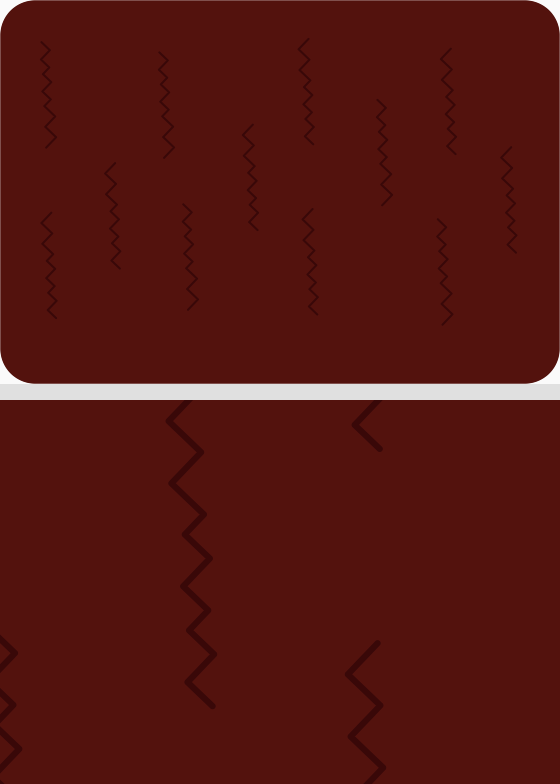
Top: the whole. Bottom: its middle third, enlarged.
A Shadertoy shader for this pattern:

```glsl
// Lengths are in canvas heights; vec3 values hold top, middle, bottom row.
const vec3 CARD_COLOR  = vec3(0.325, 0.070, 0.052);
const vec3 MARK_COLOR  = vec3(0.222, 0.030, 0.032);
const vec3 OUTER_COLOR = vec3(0.98);
const float CORNER_RADIUS = 0.091;
const float CARD_INSET = 0.0008;

const int GROUPS = 4;
const float GROUP_PITCH = 0.337;
const vec3 ROW_X = vec3(0.127, 0.309, 0.144);
const vec3 ROW_Y = vec3(0.744, 0.523, 0.309);

// Wander of the marks in each row: amplitude, frequency, phase
const vec3 X_AMP   = vec3(0.030, 0.019, 0.017);
const vec3 X_FREQ  = vec3(1.5, 1.3, 2.7);
const vec3 X_PHASE = vec3(3.14, -1.0, -1.57);
const vec3 Y_AMP   = vec3(0.019, 0.085, 0.022);
const vec3 Y_FREQ  = vec3(2.4, 1.75, 1.35);
const vec3 Y_PHASE = vec3(2.66, -1.57, 0.0);
const vec3 TURN_FREQ  = vec3(1.57, 2.2, 3.14);
const vec3 TURN_PHASE = vec3(0.78, -2.9, -1.57);

// Zigzag strokes: short uneven ones first, longer ones at the tail
const int STROKES = 12;
const int TAIL_START = 8;
const float SHORT_STROKE = 0.0208;
const float STROKE_VARIATION = 0.0034;
const float TAIL_STROKE = 0.0270;
const float LEAN = 0.045;
const float HALF_WIDTH = 0.0027;
const vec2 MARK_START = vec2(-0.019, 0.1373);
const vec2 MARK_BOUNDS = vec2(0.035, 0.15);

float segmentDistance(vec2 p, vec2 a, vec2 b) {
    vec2 ab = b - a;
    return length(p - a - ab * clamp(dot(p - a, ab) / dot(ab, ab), 0.0, 1.0));
}

float roundedBoxDistance(vec2 p, vec2 halfSize, float radius) {
    vec2 q = abs(p) - halfSize + radius;
    return length(max(q, 0.0)) + min(max(q.x, q.y), 0.0) - radius;
}

// Chain of diagonal strokes running downwards
float zigzagDistance(vec2 p) {
    float d = 1.0;
    vec2 a = MARK_START;
    for (int i = 0; i < STROKES; i++) {
        float side = i % 2 == 0 ? 1.0 : -1.0;
        float size = i < TAIL_START
            ? SHORT_STROKE + STROKE_VARIATION * sin(1.5708 * float(i))
            : TAIL_STROKE;
        vec2 b = a + size * vec2(side + LEAN, -1.0);
        d = min(d, segmentDistance(p, a, b));
        a = b;
    }
    return d - HALF_WIDTH;
}

// Staggered marks, some turned by half a circle
float marksDistance(vec2 p) {
    float d = 1.0;
    for (int g = 0; g < GROUPS; g++) {
        float n = float(g);
        vec3 x = ROW_X + n * GROUP_PITCH + X_AMP * sin(X_FREQ * n + X_PHASE);
        vec3 y = ROW_Y + Y_AMP * sin(Y_FREQ * n + Y_PHASE);
        vec3 turn = sign(sin(TURN_FREQ * n + TURN_PHASE));
        for (int row = 0; row < 3; row++) {
            vec2 q = (p - vec2(x[row], y[row])) * turn[row];
            if (all(lessThan(abs(q), MARK_BOUNDS))) d = min(d, zigzagDistance(q));
        }
    }
    return d;
}

float coverage(float d, float pixel) {
    return 1.0 - smoothstep(-0.6 * pixel, 0.6 * pixel, d);
}

void mainImage(out vec4 fragColor, in vec2 fragCoord) {
    float pixel = 1.0 / iResolution.y;
    vec2 p = fragCoord * pixel;
    vec2 center = 0.5 * iResolution.xy * pixel;

    float card = roundedBoxDistance(p - center, center - CARD_INSET, CORNER_RADIUS);
    vec3 color = mix(OUTER_COLOR, CARD_COLOR, coverage(card, pixel));
    color = mix(color, MARK_COLOR, coverage(marksDistance(p), pixel));
    fragColor = vec4(color, 1.0);
}
```
